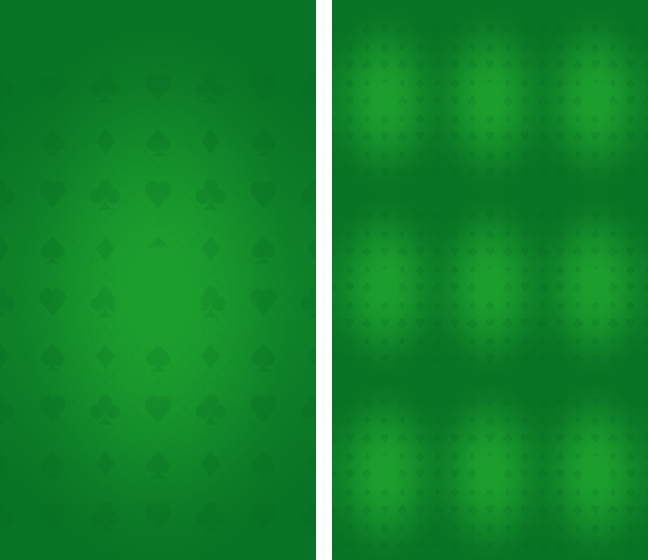
Left, the tile; right, the same tile 3 across and 3 down.
This pattern is drawn by a Shadertoy shader. Its source:

```glsl
#define COLUMNS 6.0
#define ROWS 9.0
#define ROW_DENSITY 10.43
#define FIRST_ROW 0.0794
#define EDGE_GREEN vec3(0.030, 0.455, 0.147)
#define CORE_GREEN vec3(0.108, 0.620, 0.180)
#define SUIT_GREEN vec3(0.025, 0.435, 0.140)
#define GLOW_CENTER vec2(0.5, 0.47)
#define SUIT_OPACITY 0.42
#define DASH_OPACITY 0.09
#define SPECK_OPACITY 0.08
#define SPECK_GRID vec2(54.0, 96.0)

vec3 hash3(vec2 p) {
    vec3 q = fract(p.xyx * vec3(0.1031, 0.1030, 0.0973));
    q += dot(q, q.yzx + 33.33);
    return fract((q.xxy + q.yzz) * q.zyx);
}

// Distance to the nearest scattered point, wrapping at the canvas edges
float wrappedCells(vec2 uv) {
    vec2 p = uv * SPECK_GRID, cell = floor(p);
    float nearest = 1.0;
    for (int j = -1; j <= 1; j++)
    for (int i = -1; i <= 1; i++) {
        vec2 c = cell + vec2(i, j);
        vec3 h = hash3(mod(c, SPECK_GRID));
        nearest = min(nearest, length(c + h.xy - p) + 0.5 * h.z);
    }
    return nearest;
}

// Suit shapes, in units of the cell pitch
float heart(vec2 p) {
    p.x = abs(p.x);
    if (p.x + p.y > 1.0) return length(p - vec2(0.25, 0.75)) - 0.35355;
    vec2 a = p - vec2(0.0, 1.0);
    vec2 b = p - 0.5 * max(p.x + p.y, 0.0);
    return sqrt(min(dot(a, a), dot(b, b))) * sign(p.x - p.y);
}

float stem(vec2 p, float top, float base) {
    float k = clamp((top - p.y) / (top - base), 0.0, 1.0);
    float side = abs(p.x) - 0.015 - 0.15 * k * k * k * k;
    return max(side * 0.6, max(p.y - top, base - p.y));
}

float heartSuit(vec2 p) {
    return heart(vec2(p.x, (p.y + 0.28) * 0.88) / 0.41) * 0.41;
}

float spadeSuit(vec2 p) {
    p.y += 0.05;
    float body = heart(vec2(p.x, 0.25 - p.y) / 0.37) * 0.37;
    return min(body, stem(p, 0.0, -0.26));
}

float clubSuit(vec2 p) {
    p.y += 0.02;
    float lobes = min(length(p - vec2(0.0, 0.145)) - 0.13,
                      length(vec2(abs(p.x) - 0.15, p.y + 0.04)) - 0.135);
    return min(min(lobes, length(p - vec2(0.0, 0.02)) - 0.06), stem(p, 0.0, -0.29));
}

float diamondSuit(vec2 p) {
    p.y += 0.03;
    return (abs(p.x) / 0.18 + abs(p.y) / 0.235 - 1.0) * 0.143;
}

float suit(vec2 p, vec2 id) {
    bool oddColumn = mod(id.x, 2.0) > 0.5;
    if (mod(id.y, 2.0) < 0.5) return oddColumn ? heartSuit(p) : clubSuit(p);
    return oddColumn ? spadeSuit(p) : diamondSuit(p);
}

// Dashed stitch along the diagonals x = n + 0.5
float stitch(float across, float along, float px) {
    float line = abs(fract(across) - 0.5) * 0.7071;
    float dash = smoothstep(0.18, 0.26, abs(fract(along * 4.0) - 0.5));
    return dash * (1.0 - smoothstep(0.006, 0.006 + 1.5 * px, line));
}

// Radial light: flat slope at the sides so the wrap is smooth
float glow(vec2 uv) {
    vec2 a = 2.0 * abs(fract(uv - GLOW_CENTER + 0.5) - 0.5);
    a.x = 0.7 * (a.x - pow(a.x, 5.0) / 5.0) / 0.8;
    return 1.0 - smoothstep(0.12, 1.04, length(a));
}

void mainImage(out vec4 fragColor, in vec2 fragCoord) {
    vec2 uv = fragCoord / iResolution.xy;
    float px = COLUMNS / iResolution.x;
    vec2 grid = vec2(uv.x * COLUMNS, (uv.y - FIRST_ROW) * ROW_DENSITY);
    vec2 id = floor(grid + 0.5);
    id.y = clamp(id.y, 0.0, ROWS - 1.0);

    // Plain patch in the middle, plain margins above and below
    vec2 fromCore = abs(uv - GLOW_CENTER) - vec2(0.13, 0.087);
    float outsideCore = smoothstep(-0.004, 0.012, max(fromCore.x, fromCore.y * 1.78));
    float inRows = smoothstep(-0.6, -0.2, grid.y) * (1.0 - smoothstep(ROWS - 0.8, ROWS - 0.4, grid.y));

    float light = glow(uv);
    vec3 color = mix(EDGE_GREEN, CORE_GREEN, light);

    // Worn specks and stitching
    float specks = 1.0 - smoothstep(0.12, 0.32, wrappedCells(uv));
    float stitches = max(stitch(grid.x + grid.y, grid.x - grid.y, px),
                         stitch(grid.x - grid.y, grid.x + grid.y, px));
    float wear = max(specks * SPECK_OPACITY, stitches * DASH_OPACITY);
    color = mix(color, SUIT_GREEN, wear * outsideCore * inRows);

    // Suits, fainter where the light is strong
    float shape = 1.0 - smoothstep(-px, px, suit(grid - id, id));
    float opacity = SUIT_OPACITY * (1.0 - 0.5 * light) * (1.0 - 0.15 * specks);
    color = mix(color, SUIT_GREEN, shape * opacity * outsideCore);

    fragColor = vec4(color, 1.0);
}
```
